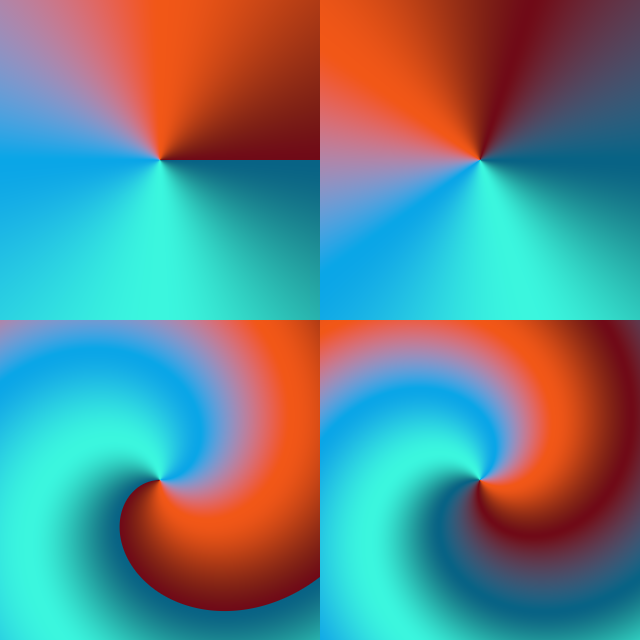
Write a Shadertoy shader that draws this background.

```glsl
// Four angular colour sweeps in a 2x2 grid: open and looped, straight above and twisted below.

const float TAU = 6.2831853;
const float GRID = 2.0;               // panels per side
const float TWIST = 0.5;              // turns at the panel centre, fading to none at its corners
const float CORNER_RADIUS = 0.7071068;
const float GAMMA = 2.2;
const float BRIGHTNESS_POWER = 0.43;  // perceived brightness of summed linear light
const int STOPS = 5;
const vec3 PALETTE[STOPS] = vec3[STOPS](
    vec3(0.440, 0.040, 0.090),        // dark red
    vec3(0.945, 0.340, 0.090),        // orange
    vec3(0.040, 0.650, 0.905),        // blue
    vec3(0.230, 0.965, 0.872),        // cyan
    vec3(0.030, 0.388, 0.520));       // teal

float lightSum(vec3 light) {
    return dot(light, vec3(1.0));
}

// Blends in linear light, then evens out the perceived brightness.
vec3 perceptualMix(vec3 a, vec3 b, float amount) {
    vec3 lightA = pow(a, vec3(GAMMA));
    vec3 lightB = pow(b, vec3(GAMMA));
    vec3 light = mix(lightA, lightB, amount);
    float brightness = mix(pow(lightSum(lightA), BRIGHTNESS_POWER),
                           pow(lightSum(lightB), BRIGHTNESS_POWER), amount);
    light *= pow(brightness, 1.0 / BRIGHTNESS_POWER) / lightSum(light);
    return pow(light, vec3(1.0 / GAMMA));
}

// Colour at a position counted in palette stops.
vec3 ramp(float position) {
    int index = int(floor(position));
    float amount = smoothstep(0.0, 1.0, fract(position));
    return perceptualMix(PALETTE[index % STOPS], PALETTE[(index + 1) % STOPS], amount);
}

// Sweep from first to last stop, with a smoothed seam where they meet.
vec3 openSweep(float turn, float turnPerPixel) {
    float seamDistance = (turn < 0.5 ? turn : turn - 1.0) / turnPerPixel;
    if (abs(seamDistance) < 0.5) {
        return mix(PALETTE[STOPS - 1], PALETTE[0], seamDistance + 0.5);
    }
    return ramp(turn * float(STOPS - 1));
}

// Seamless sweep that starts on the last stop and returns to it.
vec3 loopedSweep(float turn) {
    return ramp(turn * float(STOPS) + float(STOPS - 1));
}

void mainImage(out vec4 fragColor, in vec2 fragCoord) {
    // Panel cell and centred position within it
    vec2 grid = fragCoord / iResolution.xy * GRID;
    vec2 cell = floor(grid);
    vec2 p = fract(grid) - 0.5;
    float pixel = GRID / min(iResolution.x, iResolution.y);

    // Angle in turns, twisted in the lower row
    float radius = max(length(p), 0.0001);
    float twist = cell.y < 0.5 ? TWIST : 0.0;
    float turn = fract(atan(p.y, p.x) / TAU + twist * (1.0 - radius / CORNER_RADIUS));
    float turnPerPixel = pixel * length(vec2(1.0 / (TAU * radius), twist / CORNER_RADIUS));

    // Open sweeps on the left, looped ones on the right
    vec3 color = cell.x < 0.5 ? openSweep(turn, turnPerPixel) : loopedSweep(turn);
    fragColor = vec4(color, 1.0);
}
```
